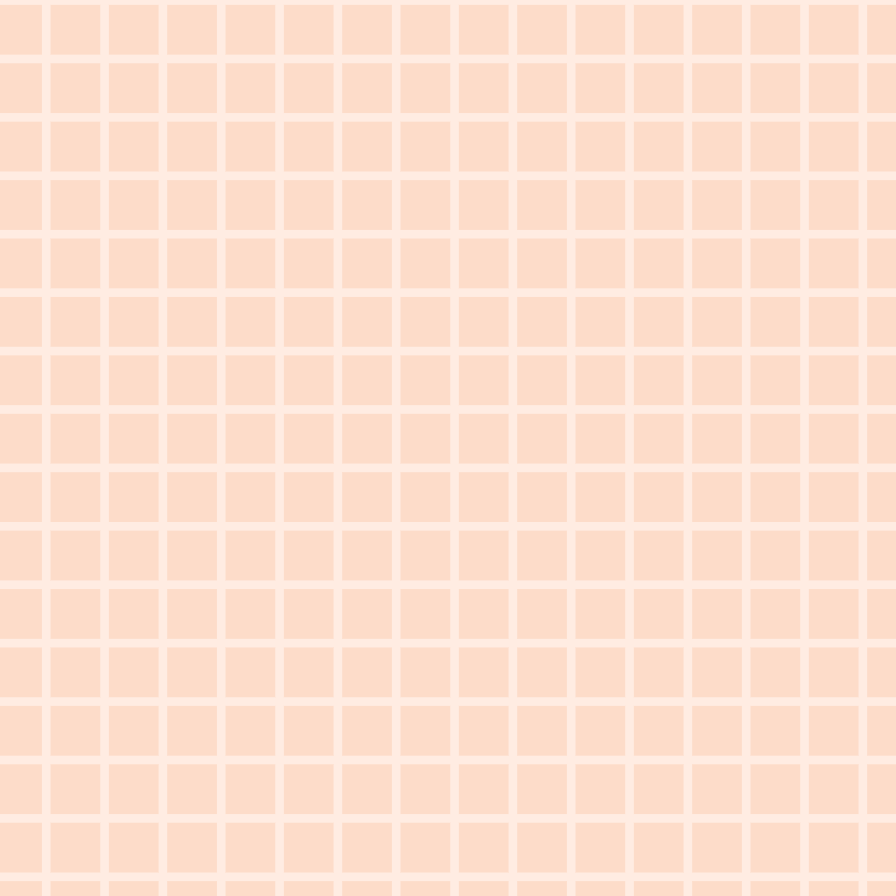
This pattern is drawn by a Shadertoy shader. Its source:

```glsl
// Flat peach square tiles separated by a pale, even grid of lines.
// Each axis repeats a centred band by its period; the two bands are
// joined and smoothed over one pixel of the canvas.

const vec3 TILE_COLOUR = vec3(0.992, 0.863, 0.789);
const vec3 LINE_COLOUR = vec3(1.0, 0.927, 0.888);

// Canvas units: spacing of lines, centre of the first line, line thickness
const vec2 PERIOD = vec2(0.0651, 0.0652);
const vec2 FIRST_LINE = vec2(0.0516, 0.0214);
const float LINE_WIDTH = 0.0096;

// Distance on each axis to the nearest line centre
vec2 distanceToLines(vec2 p, vec2 firstLine, vec2 period) {
    vec2 cell = (p - firstLine) / period;
    return abs(fract(cell + 0.5) - 0.5) * period;
}

// Coverage of a band on each axis, box filtered over one pixel
vec2 bandCoverage(vec2 dist, float width, vec2 pixel) {
    return clamp((0.5 * width - dist) / pixel + 0.5, 0.0, 1.0);
}

void mainImage(out vec4 fragColor, in vec2 fragCoord) {
    vec2 uv = fragCoord / iResolution.xy;
    vec2 pixel = 1.0 / iResolution.xy;

    // Lines in both directions share one colour, so crossings stay flat
    vec2 dist = distanceToLines(uv, FIRST_LINE, PERIOD);
    vec2 bands = bandCoverage(dist, LINE_WIDTH, pixel);
    float grid = max(bands.x, bands.y);

    fragColor = vec4(mix(TILE_COLOUR, LINE_COLOUR, grid), 1.0);
}
```
